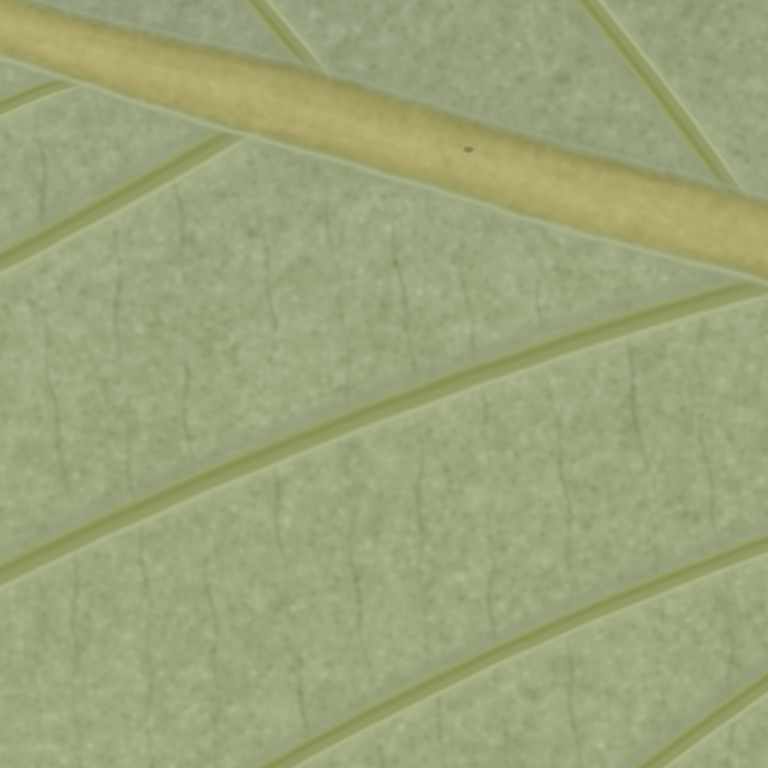
Give the GLSL for this texture, as a Shadertoy shader.

```glsl
vec2 hash2(vec2 p) {
    vec3 q = fract(p.xyx * vec3(0.1031, 0.1030, 0.0973));
    q += dot(q, q.yzx + 33.33);
    return fract((q.xx + q.yz) * q.zy);
}

// Soft light and dark spots around scattered cell centres
float cellSpots(vec2 p) {
    vec2 cell = floor(p), f = p - cell;
    float sum = 0.0;
    for (int j = -1; j <= 1; j++)
    for (int i = -1; i <= 1; i++) {
        vec2 o = vec2(i, j);
        vec2 r = o + hash2(cell + o + 40.0) - f;
        float tone = hash2(cell + o + 91.0).x - 0.5;
        sum += tone * exp(-4.0 * dot(r, r));
    }
    return sum;
}

float layeredSines(vec2 p) {
    float sum = 0.0, amp = 0.5;
    for (int i = 0; i < 4; i++) {
        sum += amp * sin(p.x + 1.3 * sin(p.y)) * cos(0.8 * p.y - 0.4 * p.x);
        p = mat2(1.5, 1.1, -1.1, 1.5) * p + 1.7;
        amp *= 0.55;
    }
    return sum;
}

float bump(float d, float width) {
    return exp(-d * d / (width * width));
}

// Signed distance to a parabola through start; positive above it
float curveDistance(vec2 p, vec2 start, float slope, float bend) {
    float x = p.x - start.x;
    float grade = slope + 2.0 * bend * x;
    return (p.y - start.y - x * (slope + bend * x)) / sqrt(1.0 + grade * grade);
}

// Side vein: shaded on the positive side, pale ridge on the negative side
vec3 sideVein(vec3 col, float d, float width, float mask) {
    vec3 shade = vec3(0.57, 0.605, 0.475);
    vec3 body = vec3(0.57, 0.60, 0.395);
    vec3 groove = vec3(0.51, 0.55, 0.305);
    vec3 ridge = vec3(0.675, 0.71, 0.54);
    col = mix(col, shade, 0.6 * mask * bump(d - 1.5 * width, 0.7 * width));
    col = mix(col, ridge, 0.3 * mask * bump(d + 1.6 * width, 0.6 * width));
    col = mix(col, body, 0.95 * mask * smoothstep(1.15 * width, 0.75 * width, abs(d)));
    col = mix(col, groove, 0.75 * mask * bump(d - 0.2 * width, 0.3 * width));
    col = mix(col, vec3(0.62, 0.645, 0.43), 0.7 * mask * bump(d - 0.8 * width, 0.2 * width));
    return mix(col, ridge, 0.9 * mask * bump(d + 1.12 * width, 0.27 * width));
}

// Faint, wavering cross veins repeated along x
float crossVeins(vec2 p, float spacing) {
    float wobble = 0.007 * sin(13.0 * p.y + 9.0 * p.x) + 0.003 * sin(61.0 * p.y + 21.0 * p.x);
    float x = (p.x + wobble + 0.08 * (p.y - 0.35) - 0.1225) / spacing;
    float offset = (fract(x) - 0.5 + 0.25 * (hash2(vec2(floor(x), 7.0)).x - 0.5)) * spacing;
    float broken = 0.65 + 0.35 * sin(23.0 * p.y + 3.1 * floor(x));
    return broken * bump(offset, 0.0042);
}

vec3 bladeColor(vec2 p, float grain, float above) {
    vec3 col = mix(vec3(0.613, 0.652, 0.498), vec3(0.592, 0.632, 0.488), above);
    col += vec3(0.012, 0.014, -0.012) * (0.5 - p.y) * (1.2 - p.x);
    col += 0.012 * layeredSines(p * 13.0);
    return col + vec3(0.97, 0.9, 1.0) * grain;
}

vec3 midribColor(vec2 p, float across, float grain) {
    vec3 col = mix(vec3(0.64, 0.62, 0.385), vec3(0.70, 0.675, 0.45), bump(across + 0.12, 0.55));
    col = mix(col, vec3(0.565, 0.565, 0.35), smoothstep(0.5, 1.0, across));
    col = mix(col, vec3(0.60, 0.61, 0.38), 0.8 * smoothstep(0.65, 1.0, -across));
    col += 0.02 * layeredSines(vec2(9.0 * p.x, 5.0 * across));
    return col + 0.5 * grain;
}

void mainImage(out vec4 fragColor, in vec2 fragCoord) {
    vec2 p = fragCoord / iResolution.xy;
    float aa = 1.5 / iResolution.y;
    float grain = 0.075 * cellSpots(p * 105.0) + 0.06 * cellSpots(p * 52.0 + 9.0);
    float ripple = 0.0022 * layeredSines(p * 38.0);

    float rib = curveDistance(p, vec2(0.0, 0.970), -0.285, 0.0) + 0.0025 * sin(11.0 * p.x);
    float ribWidth = mix(0.037, 0.048, smoothstep(0.0, 0.4, p.x));
    float above = smoothstep(-0.01, 0.01, rib);
    float below = 1.0 - above;
    vec3 col = bladeColor(p, grain, above);

    // Cross veins in the panels below the midrib
    float panel = smoothstep(-0.06, -0.13, rib);
    col -= vec3(0.045, 0.042, 0.04) * panel * crossVeins(p, 0.095);

    // Side veins under the midrib
    float leftOnly = below * smoothstep(0.32, 0.26, p.x);
    vec2 q = p + vec2(0.0, 0.6 * ripple);
    col = sideVein(col, curveDistance(q, vec2(0.0, 0.253), 0.485, -0.105), 0.0155, below);
    col = sideVein(col, curveDistance(q, vec2(0.365, 0.006), 0.553, -0.159), 0.0132, below);
    col = sideVein(col, curveDistance(q, vec2(0.846, 0.003), 0.72, 0.0), 0.0130, below);
    col = sideVein(col, curveDistance(q, vec2(0.0, 0.660), 0.52, 0.10), 0.0145, below);
    col = sideVein(col, curveDistance(q, vec2(0.0, 0.861), 0.45, -0.8), 0.0105, leftOnly);

    // Side veins over the midrib, lit from the other side
    float rightOnly = above * smoothstep(0.6, 0.7, p.x);
    float middleOnly = above * smoothstep(0.6, 0.5, p.x);
    col = sideVein(col, -curveDistance(q, vec2(0.763, 1.0), -1.2, -0.6), 0.0125, rightOnly);
    col = sideVein(col, -curveDistance(q, vec2(0.332, 1.0), -1.2, -0.3), 0.0120, middleOnly);

    // Midrib with its shaded borders and pale lower rim
    rib += ripple;
    float outside = abs(rib) - ribWidth;
    col = mix(col, vec3(0.56, 0.60, 0.475), 0.45 * bump(max(outside, 0.0), 0.02));
    col = mix(col, vec3(0.68, 0.70, 0.53), 0.8 * bump(rib + ribWidth + 0.006, 0.0045));
    col = mix(col, vec3(0.65, 0.67, 0.50), 0.35 * bump(rib - ribWidth - 0.006, 0.003));
    float cover = smoothstep(0.004 + aa, -0.004 - aa, outside);
    col = mix(col, midribColor(p, rib / ribWidth, grain), cover);

    // Small dark fleck
    float fleck = length((p - vec2(0.61, 0.805)) * vec2(1.0, 1.6));
    col = mix(col, vec3(0.46, 0.43, 0.24), 0.7 * smoothstep(0.009, 0.003, fleck));

    fragColor = vec4(clamp(col, 0.0, 1.0), 1.0);
}
```
